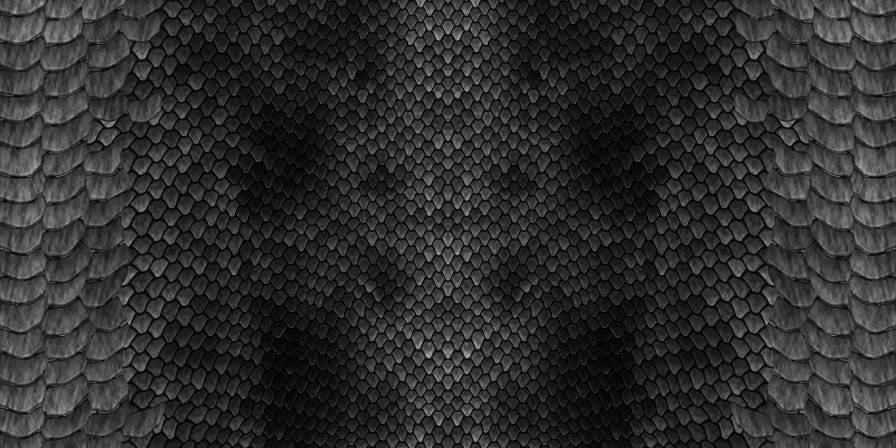
Give the GLSL for this texture, as a WebGL 1 fragment shader.

```glsl
precision highp float;
// Dark reptile skin, mirrored about the vertical centre line.
// Two staggered cell lattices (small rounded scales, wide flank plates)
// are shaded as overlapping scales and tinted by a ragged map of blotches.

uniform vec2 u_resolution;

#define ROW_DENSITY 29.0
#define PLATE_ROWS 17.1
#define PLATE_SLOPE 0.35
#define PLATE_START 0.953
#define WOBBLE 0.016
#define GROOVE 0.17
#define GRAIN 0.42
#define BLOTCH_DEPTH 0.70
#define EXPOSURE 1.06

float hash(vec2 p) {
    vec3 q = fract(vec3(p.xyx) * 0.1031);
    q += dot(q, q.yzx + 33.33);
    return fract((q.x + q.y) * q.z);
}

float noise(vec2 p) {
    vec2 i = floor(p), f = fract(p);
    f = f * f * (3.0 - 2.0 * f);
    return mix(mix(hash(i), hash(i + vec2(1.0, 0.0)), f.x),
               mix(hash(i + vec2(0.0, 1.0)), hash(i + vec2(1.0, 1.0)), f.x), f.y);
}

// Staggered lattice cell: xy = offset from centre, z = edge gap, w = random id.
vec4 scaleCell(vec2 q, float widthRatio, float power) {
    float best = 9.0, second = 9.0, id = 0.0;
    vec2 local = vec2(0.0);
    float column = floor(q.x + 0.5);
    for (int a = -1; a <= 1; a++) {
        float i = column + float(a);
        float shift = 0.5 * mod(i, 2.0);
        float row = floor(q.y - shift + 0.5);
        for (int b = -1; b <= 1; b++) {
            float j = row + float(b);
            vec2 d = q - vec2(i, j + shift);
            vec2 w = pow(abs(d * vec2(widthRatio, 1.0)) + 0.0001, vec2(power));
            float dist = pow(w.x + w.y, 1.0 / power);
            if (dist < best) {
                second = best;
                best = dist;
                local = d;
                id = hash(vec2(i, j) + 57.0);
            } else {
                second = min(second, dist);
            }
        }
    }
    return vec4(local, second - best, id);
}

// Soft elliptical blotch.
float blot(vec2 p, vec2 centre, vec2 radius) {
    vec2 d = (p - centre) / radius;
    return 1.0 - smoothstep(0.3, 1.4, length(d));
}

// Pigment over the half skin: x = brightness, y = blotch amount.
vec2 pigment(vec2 p) {
    float tone = mix(0.32, 0.23, smoothstep(0.03, 0.19, p.x));
    tone = mix(tone, 0.17, smoothstep(0.22, 0.40, p.x));
    tone = mix(tone, 0.20, smoothstep(0.42, 0.58, p.x));
    tone = mix(tone, 0.29, smoothstep(0.58, 0.76, p.x));
    p += 0.10 * (vec2(noise(p * 9.0 + 3.0), noise(p * 9.0 + 21.0)) - 0.5);
    float dark = blot(p, vec2(0.35, 0.66), vec2(0.13, 0.20));
    dark = max(dark, blot(p, vec2(0.34, 0.15), vec2(0.12, 0.25)));
    dark = max(dark, 0.7 * blot(p, vec2(0.24, 0.94), vec2(0.10, 0.12)));
    dark = max(dark, 0.8 * blot(p, vec2(0.17, 0.86), vec2(0.05, 0.14)));
    dark = max(dark, 0.7 * blot(p, vec2(0.16, 0.60), vec2(0.04, 0.06)));
    dark = max(dark, 0.7 * blot(p, vec2(0.16, 0.39), vec2(0.06, 0.08)));
    dark = max(dark, 0.6 * blot(p, vec2(0.18, 0.10), vec2(0.08, 0.11)));
    dark = max(dark, 0.5 * blot(p, vec2(0.48, 0.84), vec2(0.08, 0.10)));
    dark = max(dark, 0.5 * blot(p, vec2(0.57, 0.25), vec2(0.09, 0.10)));
    return vec2(tone * (1.0 - BLOTCH_DEPTH * dark), dark);
}

void main() {
    vec2 p = gl_FragCoord.xy / u_resolution.y;
    p.x = abs(p.x - 0.5 * u_resolution.x / u_resolution.y);
    float m = p.x;

    // Organic distortion, held still along the spine.
    vec2 bend = vec2(noise(p * 15.0), noise(p * 15.0 + 40.0)) - 0.5;
    vec2 s = p + WOBBLE * bend * vec2(smoothstep(0.0, 0.12, m), 1.0);
    float grain = noise(p * vec2(210.0, 150.0)) - 0.5;

    // Small scales with rounded lower tips, rows climbing inward.
    float rows = ROW_DENSITY - 6.0 * smoothstep(0.2, 0.7, s.x);
    vec2 q = vec2(47.0 * s.x - 13.0 * s.x * s.x * s.x,
                  (s.y - 0.5 + 0.3 * max(s.x - 0.25, 0.0)) * rows);
    q.y += 0.07 * cos(6.28318 * q.x);
    vec4 cell = scaleCell(q, 0.74, 1.6);
    vec2 pig = pigment(p + 0.045 * (vec2(cell.w, fract(cell.w * 7.3)) - 0.5));
    float tone = pig.x * (0.70 + 0.60 * cell.w);
    float body = smoothstep(0.02, GROOVE + 0.06, cell.z);
    float lowerSide = smoothstep(0.20, -0.35, cell.y);
    float rim = smoothstep(0.05, 0.14, cell.z) * (1.0 - smoothstep(0.14, 0.32, cell.z));
    float shade = tone * (0.12 + body * (0.56 + 0.50 * lowerSide));
    float glint = noise(p * 55.0 + 70.0);
    shade += rim * lowerSide * (0.03 + 0.06 * pig.y + 0.10 * tone) * 2.0 * glint;
    shade *= 1.0 + GRAIN * 1.4 * grain;

    // Flank plates: scalloped rows with faint side seams and fibres.
    float d = PLATE_START - s.x;
    vec2 plateQ = vec2(d * (9.5 + 5.0 * d), 0.0);
    plateQ.x += 0.10 * sin(p.y * 41.0) * smoothstep(0.0, 0.2, d);
    plateQ.y = (s.y - PLATE_SLOPE * max(d - 0.02, 0.0)) * PLATE_ROWS
             + 0.09 * cos(6.28318 * plateQ.x);
    vec4 plate = scaleCell(plateQ, 1.7, 2.0);
    float fibres = noise(vec2(m * 150.0 + p.y * 35.0, p.y * 32.0))
                 + 0.5 * noise(vec2(m * 230.0 - p.y * 60.0, p.y * 65.0)) - 0.75;
    float seam = 1.0 - smoothstep(0.0, GROOVE, plate.z);
    seam *= mix(0.45, 1.0, smoothstep(0.25, 0.45, abs(plate.y)));
    float lit = 0.70 + 0.40 * smoothstep(0.50, -0.25, plate.y);
    float plateTone = mix(0.23, 0.33, smoothstep(0.68, 0.92, m));
    plateTone *= 0.85 + 0.30 * plate.w;
    float plateShade = plateTone * (1.0 - 0.88 * seam) * lit;
    float lip = smoothstep(0.12, 0.2, plate.z) * (1.0 - smoothstep(0.2, 0.36, plate.z));
    plateShade += 0.07 * lip * smoothstep(-0.15, -0.35, plate.y);
    plateShade *= 1.0 + GRAIN * (1.5 * fibres + 0.7 * grain);

    // Whole plates replace small scales past an irregular border.
    float plateColumn = plateQ.x - plate.x;
    float border = 1.0 - step(1.9 + 1.8 * plate.w, plateColumn);
    shade = mix(shade, plateShade, border * smoothstep(0.0, 0.08, plate.z));

    // Broad uneven light and the dimmer end of the flank.
    shade *= 0.90 + 0.20 * noise(p * 5.0 + 9.0);
    shade *= 1.0 - 0.12 * smoothstep(0.93, 1.0, m);
    gl_FragColor = vec4(vec3(clamp(shade * EXPOSURE, 0.0, 1.0)), 1.0);
}
```
